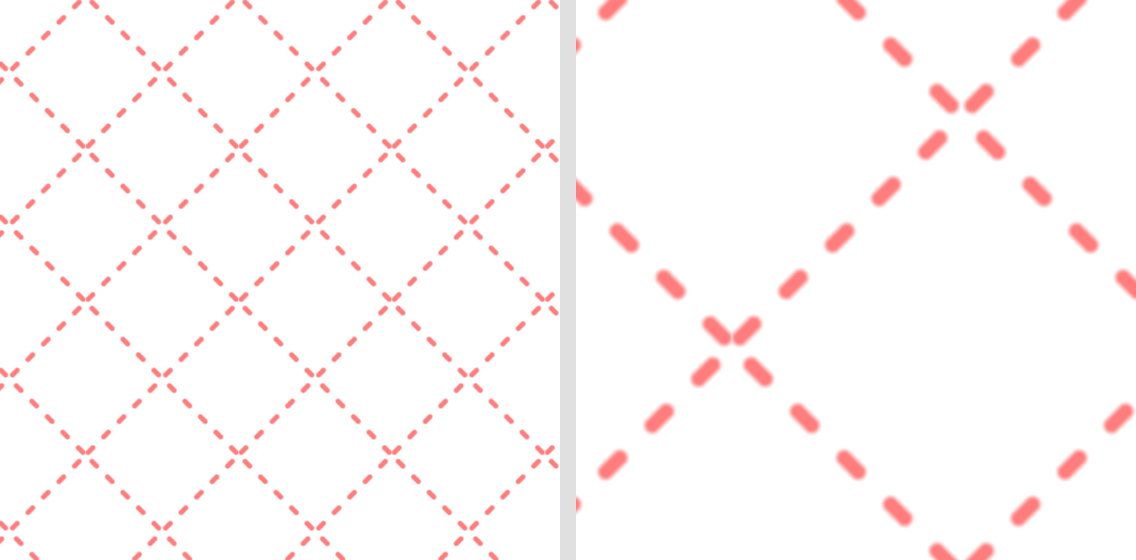
Left, the full canvas; right, a detail of the centre.
Give the GLSL for this pattern, as a Shadertoy shader.

```glsl
// Diamond lattice of rounded coral dashes on white

const float TILE = 0.2734;                // lattice period, in canvas heights
const vec2 CROSSING = vec2(0.4262, 0.4609);
const vec3 PAPER = vec3(1.0);
const vec3 CORAL = vec3(1.0, 0.49, 0.49);

// The lengths below are in tile units
const int DASHES = 10;
const float FIRST_DASH = 0.0571;
const float DASH_STEP = 0.1012;           // slightly over 1/10, so dashes bunch at crossings
const float DASH_REACH = 0.0152;          // half length along each axis
const float DASH_RADIUS = 0.0162;
const float SOFTNESS = 0.0081;

// Distance to a round-capped segment from -tip to +tip
float capsule(vec2 p, vec2 tip, float radius) {
    float along = clamp(dot(p, tip) / dot(tip, tip), -1.0, 1.0);
    return length(p - along * tip) - radius;
}

// Distance to one dashed diagonal, repeated in every unit tile
float dashedDiagonal(vec2 p) {
    float nearest = 1.0;
    for (int i = 0; i < DASHES; i++) {
        vec2 offset = p - vec2(FIRST_DASH + float(i) * DASH_STEP);
        offset -= floor(offset + 0.5);    // wrap to the nearest repeat
        nearest = min(nearest, capsule(offset, vec2(DASH_REACH), DASH_RADIUS));
    }
    return nearest;
}

void mainImage(out vec4 fragColor, in vec2 fragCoord) {
    // Tile space with y pointing down from a crossing
    vec2 p = (fragCoord / iResolution.y - CROSSING) / TILE;
    p.y = -p.y;

    // Two mirrored diagonals form the lattice
    float dist = min(dashedDiagonal(p), dashedDiagonal(vec2(-p.x, p.y)));

    // Soft edge, never narrower than a pixel
    float edge = max(SOFTNESS, 0.7 / (iResolution.y * TILE));
    float ink = 1.0 - smoothstep(-edge, edge, dist);
    fragColor = vec4(mix(PAPER, CORAL, ink), 1.0);
}
```
